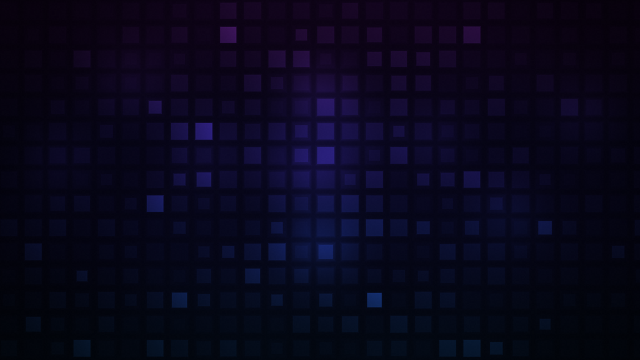
A Shadertoy shader for this background:

```glsl
float hash(vec2 p)
{
    vec3 q = fract(vec3(p.xyx) * 0.1031);
    q += dot(q, q.yzx + 33.33);
    return fract((q.x + q.y) * q.z);
}

// Smooth value noise
float noise(vec2 p)
{
    vec2 i = floor(p), f = fract(p);
    f = f * f * (3.0 - 2.0 * f);
    return mix(mix(hash(i), hash(i + vec2(1, 0)), f.x),
               mix(hash(i + vec2(0, 1)), hash(i + 1.0), f.x), f.y);
}

// Teal at the bottom, through blue and indigo, to violet at the top
vec3 spectrum(float y)
{
    vec3 c = mix(vec3(0.06, 0.24, 0.44), vec3(0.14, 0.26, 0.70), smoothstep(0.0, 0.36, y));
    c = mix(c, vec3(0.25, 0.19, 0.72), smoothstep(0.34, 0.56, y));
    return mix(c, vec3(0.36, 0.13, 0.50), smoothstep(0.58, 0.95, y));
}

float softSpot(vec2 p, vec2 centre, float radius)
{
    vec2 d = (p - centre) / radius;
    return exp(-dot(d, d));
}

// Anti-aliased square centred on the origin
float square(vec2 p, float halfSize, float blur)
{
    vec2 d = abs(p) - halfSize;
    return 1.0 - smoothstep(-blur, blur, max(d.x, d.y));
}

void mainImage(out vec4 fragColor, in vec2 fragCoord)
{
    vec2 uv = fragCoord / iResolution.xy;
    vec2 p = vec2((uv.x - 0.5) * 1.778, uv.y);
    vec3 hue = spectrum(uv.y);

    // Tile grid, slightly cropped at the left and right
    vec2 grid = uv * vec2(26.26, 14.93) + vec2(0.134, 0.016);
    vec2 id = floor(grid);
    vec2 local = fract(grid) - 0.5;
    float pixel = 14.93 / iResolution.y;

    // Blurred lights: a central column, then fainter ones scattered at the sides
    float glow = 0.0;
    for (int i = 0; i < 3; i++)
        glow += 0.23 * softSpot(p, vec2(0.0, 0.33 + 0.2 * float(i)), 0.095);
    for (int i = 0; i < 8; i++)
    {
        float k = float(i);
        vec2 centre = vec2((k - 3.5) * 0.21, 0.1 + 0.8 * hash(vec2(k, 7.0)));
        glow += 0.09 * softSpot(p, centre, 0.1);
    }

    // Dark backdrop with a broad central haze
    float middle = exp(-p.x * p.x * 3.5);
    vec3 col = mix(vec3(0.008, 0.022, 0.055), vec3(0.018, 0.014, 0.072), smoothstep(0.0, 0.4, uv.y));
    col = mix(col, vec3(0.042, 0.008, 0.075), smoothstep(0.55, 1.0, uv.y));
    col += hue * (0.035 * middle + 0.025 * noise(p * 5.0));

    // Glow shows more strongly through the cells than through the gaps
    float cellArea = square(local, 0.39, 0.07);
    col += hue * glow * mix(0.65, 1.0, cellArea);
    col *= mix(0.86, 1.0, cellArea);

    // Tiles: random size and strength, mostly faint with a few bright ones
    float size = mix(0.35, 0.22, pow(hash(id + 31.7), 2.2));
    float strength = hash(id + 5.3);
    float envelope = 0.22 + 0.78 * middle;
    float patches = 0.45 + 0.8 * noise(id * 0.35 + 4.0);
    float light = 0.02 + 0.24 * pow(strength, 1.8) * patches;
    light += 0.42 * smoothstep(0.91, 1.0, strength);
    float tile = square(local, size, pixel * 0.75);
    float rim = tile - square(local, size - 0.035, pixel * 0.75);
    float shade = 0.94 + 0.25 * (local.x + local.y);
    col += hue * envelope * light * (tile * shade + 0.12 * rim);

    // Vignette and fine grain
    col *= 1.0 - 0.35 * smoothstep(0.5, 1.0, length(p - vec2(0.0, 0.5)));
    col += (hash(floor(uv * vec2(512.0, 288.0))) - 0.5) * 0.006;
    fragColor = vec4(max(col, 0.0), 1.0);
}
```
